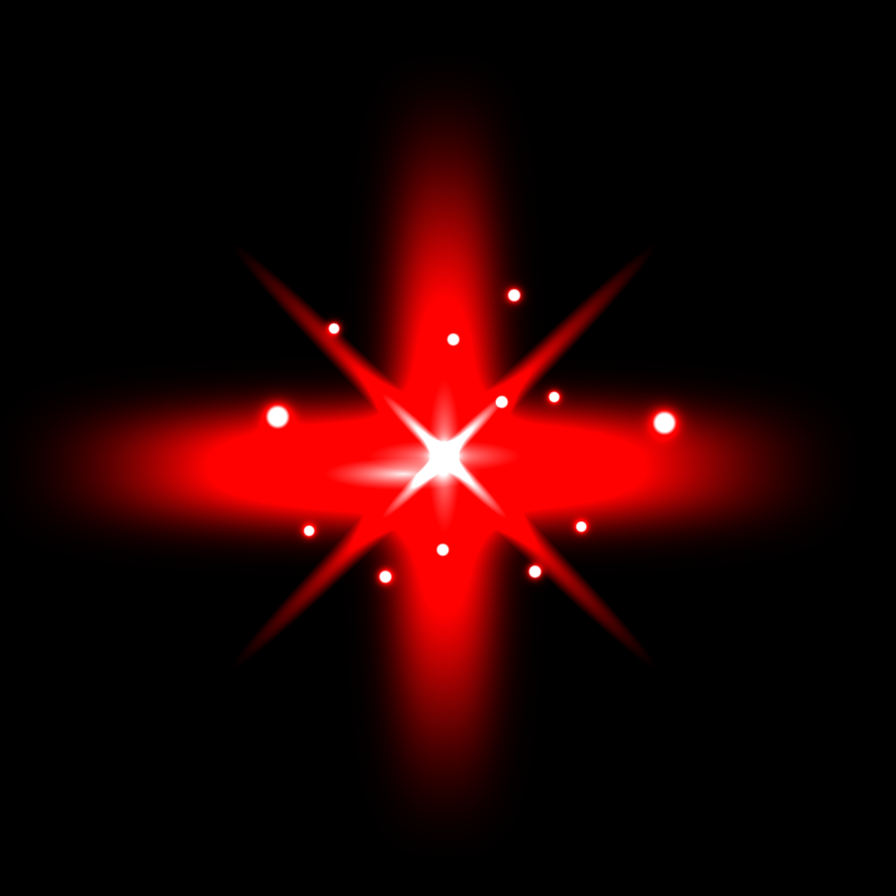
This background is drawn by a three.js fragment shader. Its source:

```glsl
// A glowing red four-armed flare on black, crossed by thin diagonal rays,
// with a white-hot star at its heart and a loose ring of bright sparks.
// Built from soft beams, elliptical glows and a looped ring with a wavy radius.
#define CENTER vec2(0.496, 0.491)
#define BEAM_X vec2(0.505, 0.061)
#define BEAM_Y vec2(0.475, 0.057)
#define RAY_SIZE vec2(0.335, 0.019)
#define SPARK_COUNT 12
#define RING_RADIUS 0.162
#define SPARK_SIZE 0.0074
#define RED vec3(1.0, 0.005, 0.005)

varying vec2 vUv;

// Long beam along x: size.x is the reach, size.y the soft half width.
float beam(vec2 p, vec2 size) {
  float along = max(1.0 - p.x * p.x / (size.x * size.x), 0.0);
  float across = abs(p.y) / size.y;
  return pow(along, 2.5) * exp(-pow(across, 2.5));
}

// Elliptical glow that fades smoothly to nothing at its rim.
float ellipseGlow(vec2 p, vec2 radii) {
  float fade = max(1.0 - length(p / radii), 0.0);
  return fade * (0.6 + 0.4 * fade);
}

// Two crossed spindles along the axes of p.
float crossGlow(vec2 p, vec2 radii) {
  return ellipseGlow(p, radii) + ellipseGlow(p.yx, radii);
}

// Spark k of the ring: xy is its offset from the centre, z its radius.
vec3 spark(float k) {
  float a = 6.28319 * k / float(SPARK_COUNT);
  float angle = a - 0.127 + 0.297 * cos(a + 1.047)
    + 0.11 * cos(2.0 * a - 0.67) + 0.074 * cos(5.0 * a - 0.97);
  vec4 waves = cos(vec4(2.0, 3.0, 4.0, 5.0) * a + vec4(0.41, 0.9, -0.05, -1.09));
  float radius = RING_RADIUS + dot(vec4(0.038, 0.023, 0.023, 0.031), waves);
  float size = SPARK_SIZE * (1.0 + 0.2 * cos(2.0 * a)
    + 0.28 * cos(4.0 * a) + 0.16 * cos(6.0 * a));
  return vec3(radius * vec2(cos(angle), sin(angle)), size);
}

void main() {
  vec2 p = vUv - CENTER;
  vec2 diagonal = vec2(p.x + p.y, p.y - p.x) * 0.70711;

  // Red arms and diagonal rays
  float red = 1.95 * beam(p - vec2(-0.02, -0.012), BEAM_X);
  red += 1.45 * beam(p.yx, BEAM_Y);
  red += 1.9 * crossGlow(diagonal, RAY_SIZE);

  // White star, its side streak and the core
  float white = 0.75 * crossGlow(p, vec2(0.085, 0.018));
  white += 2.2 * crossGlow(diagonal, vec2(0.098, 0.0095));
  white += 0.95 * ellipseGlow(p - vec2(-0.046, -0.02), vec2(0.088, 0.018));
  white += 1.2 * exp(-dot(p, p) / 0.00022);

  // Sparks: white discs with a tight red halo
  for (int i = 0; i < SPARK_COUNT; i++) {
    vec3 s = spark(float(i));
    float d = length(p - s.xy) / s.z;
    white += 1.0 - smoothstep(0.75, 1.2, d);
    red += 1.6 * exp(-0.9 * d * d) + 0.25 * exp(-0.35 * d * d);
  }

  vec3 color = RED * clamp(red, 0.0, 1.0);
  color = mix(color, vec3(1.0), clamp(white, 0.0, 1.0));
  gl_FragColor = vec4(color, 1.0);
}
```
